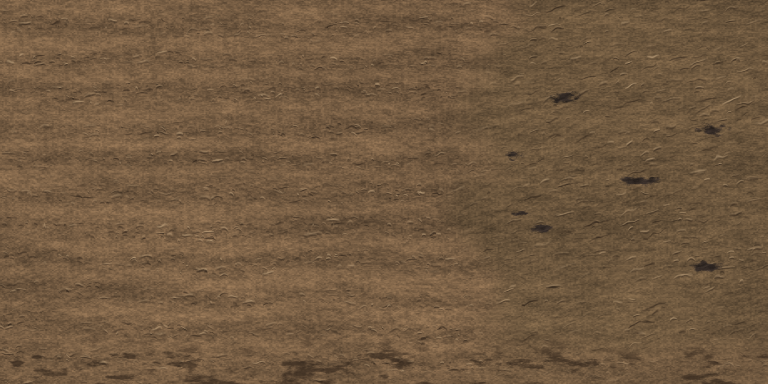
Give the GLSL for this texture, as a Shadertoy shader.

```glsl
const vec3 WARM_SOIL = vec3(0.468, 0.368, 0.266);
const vec3 OLIVE_SOIL = vec3(0.418, 0.335, 0.238);
const vec3 PALE_RIDGE = vec3(0.700, 0.590, 0.450);
const vec3 DARK_SOIL = vec3(0.170, 0.125, 0.090);
const vec3 ROCK = vec3(0.150, 0.125, 0.120);
const float BAND_COUNT = 11.5;
const float BAND_DEPTH = 0.065;
const float BROAD_DEPTH = 0.28;
const float PATCH_DEPTH = 0.29;
const float GRAIN_DEPTH = 0.38;
const float SPECK_DEPTH = 0.24;
const float OLIVE_EDGE = 1.25;
const float SLANT = 0.30;
const int ROCK_COUNT = 7;

float hash(vec2 p) {
    return fract(sin(dot(p, vec2(127.1, 311.7))) * 43758.5453);
}

float noise(vec2 p) {
    vec2 cell = floor(p), f = fract(p);
    f = f * f * (3.0 - 2.0 * f);
    float low = mix(hash(cell), hash(cell + vec2(1, 0)), f.x);
    float high = mix(hash(cell + vec2(0, 1)), hash(cell + vec2(1, 1)), f.x);
    return mix(low, high, f.y);
}

float fbm(vec2 p) {
    float sum = 0.0, weight = 0.5;
    for (int i = 0; i < 5; i++) {
        sum += weight * noise(p);
        p = p * 2.03 + vec2(17.3, 9.1);
        weight *= 0.5;
    }
    return sum;
}

// Scattered tapered ridges: x is the lit crest, y the shadow below it
vec2 ridges(vec2 p, vec2 size, float slope, float density) {
    vec2 home = floor(p / size), sum = vec2(0.0);
    for (int j = -1; j <= 1; j++) {
        for (int i = -1; i <= 1; i++) {
            vec2 id = home + vec2(i, j);
            float chance = hash(id + 3.7);
            vec2 jitter = vec2(hash(id + 11.3), hash(id + 27.9));
            vec2 d = p - (id + 0.1 + 0.8 * jitter) * size;
            float halfLength = size.x * mix(0.12, 0.45, hash(id + 41.1));
            float thickness = mix(0.0015, 0.0027, hash(id + 53.3));
            float along = d.x / halfLength;
            float taper = max(1.0 - along * along, 0.0);
            float tilt = slope * mix(0.4, 1.4, hash(id + 67.7));
            float across = (d.y - tilt * d.x) / thickness - 0.8 * taper;
            float lit = exp(-across * across);
            float shade = exp(-0.9 * (across + 1.8) * (across + 1.8));
            float bright = hash(id + 71.9);
            vec2 tone = vec2(bright * bright, 0.25 + 0.75 * hash(id + 83.1));
            sum += step(chance, density) * sqrt(taper) * vec2(lit, shade) * tone;
        }
    }
    return min(sum, 1.0);
}

// Low ragged stones scattered over the olive ground
float rocks(vec2 p) {
    float cover = 0.0;
    float ragged = 2.2 * (fbm(p * vec2(60.0, 110.0)) - 0.5);
    for (int i = 0; i < ROCK_COUNT; i++) {
        float k = float(i);
        vec2 centre = vec2(mix(1.32, 1.92, hash(vec2(k, 5.0))),
                           0.3 + 0.48 * (k + hash(vec2(k, 9.0))) / float(ROCK_COUNT));
        vec2 radius = vec2(0.040, 0.015) * mix(0.5, 1.0, hash(vec2(k, 13.0)));
        float d = length((p - centre) / radius) + ragged;
        cover = max(cover, 1.0 - smoothstep(0.3, 1.2, d));
    }
    return cover;
}

void mainImage(out vec4 fragColor, in vec2 fragCoord) {
    vec2 p = fragCoord / iResolution.y;
    float broad = fbm(p * vec2(3.5, 9.0));
    float patches = fbm(p * vec2(15.0, 58.0) + 5.0);
    float foot = 1.0 - smoothstep(0.05, 0.16, p.y + 0.1 * (broad - 0.5));

    // Warm ground on the left, olive on the right, with a ragged border
    float border = OLIVE_EDGE + 0.16 * smoothstep(0.8, 1.0, p.y) + 0.3 * (broad - 0.5);
    float olive = smoothstep(-0.06, 0.08, p.x - border) * (1.0 - 0.7 * foot);
    vec3 color = mix(WARM_SOIL, OLIVE_SOIL, olive);

    // Grain lies flat on the left and leans with the ridges on the right
    vec2 lean = vec2(p.x, p.y - 0.6 * SLANT * p.x);
    float flatGrain = fbm(p * vec2(70.0, 170.0) + 31.0);
    float leanGrain = fbm(lean * vec2(56.0, 160.0) + 31.0);
    float grain = mix(flatGrain, leanGrain, olive);
    float speck = noise(p * vec2(230.0, 300.0) + 0.37);

    // Horizontal banding, uneven patches and fine grain
    float band = sin(6.2832 * (p.y * BAND_COUNT + 0.9 * (broad - 0.5) + 0.15 * p.x));
    float calm = (1.0 - 0.7 * olive) * (1.0 - foot);
    float shade = 1.0 + BAND_DEPTH * band * calm + BROAD_DEPTH * (broad - 0.48);
    shade += PATCH_DEPTH * (patches - 0.48);
    shade += GRAIN_DEPTH * (grain - 0.48) + SPECK_DEPTH * (speck - 0.5);
    color *= shade;

    // Flat ridges cluster in the dark bands, slanted ones in loose groups
    vec2 warped = p + vec2(0.0, 0.010) * (noise(p * vec2(60.0, 40.0)) - 0.5);
    float trough = mix(0.2, 1.0, smoothstep(0.4, -0.5, band));
    float group = smoothstep(0.3, 0.62, fbm(p * vec2(9.0, 20.0) + 47.0));
    vec2 flatMarks = ridges(warped, vec2(0.040, 0.017), 0.05, 0.65);
    flatMarks += 0.8 * ridges(warped + 7.3, vec2(0.020, 0.012), -0.2, 0.4);
    vec2 slantMarks = ridges(warped, vec2(0.062, 0.029), SLANT, 0.65);
    slantMarks += 0.8 * ridges(warped + 7.3, vec2(0.032, 0.019), 0.15, 0.4);
    flatMarks *= trough * mix(0.5, 1.0, group);
    slantMarks *= mix(0.3, 1.0, group);
    vec2 marks = min(mix(flatMarks, slantMarks, olive), 1.0);
    color = mix(color, DARK_SOIL, 0.72 * marks.y);
    color = mix(color, PALE_RIDGE, 0.85 * marks.x);

    // Dark clods along the foot, then the stones
    float clods = smoothstep(0.52, 0.72, fbm(p * vec2(20.0, 56.0) + 63.0));
    color = mix(color, DARK_SOIL, 0.6 * clods * foot);
    color = mix(color, ROCK * (0.4 + 1.3 * grain), 0.85 * rocks(p));

    fragColor = vec4(clamp(color, 0.0, 1.0), 1.0);
}
```
